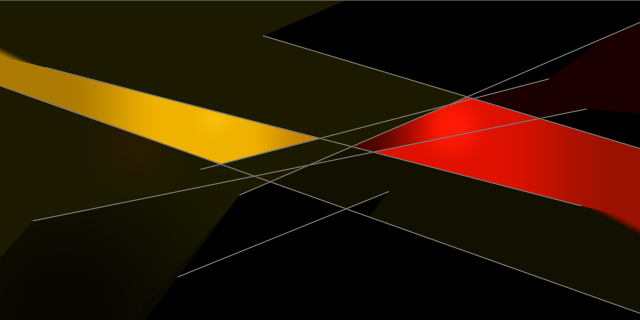
Reproduce this background procedurally as a Shadertoy shader.

```glsl
// Crossing thin lines that bound a yellow blade, a red blade and dark facets.

#define OLIVE vec3(0.105, 0.100, 0.000)
#define MAROON vec3(0.100, 0.000, 0.000)
#define SHADE vec3(0.030, 0.024, 0.004)
#define AMBER vec3(0.680, 0.480, 0.010)
#define GOLD vec3(0.940, 0.700, 0.000)
#define RED vec3(0.880, 0.065, 0.000)
#define DEEP_RED vec3(0.280, 0.020, 0.000)
#define LINE_COLOR vec3(0.480, 0.470, 0.450)
#define LINE_WIDTH 0.0036
#define SOFT_EDGE 0.030

// Lines as start and end points, in units of the canvas height
const vec4 lines[7] = vec4[7](
    vec4(0.823, 0.888, 2.000, 0.536),
    vec4(0.143, 0.789, 1.815, 0.357),
    vec4(0.000, 0.732, 2.000, 0.021),
    vec4(0.628, 0.471, 1.714, 0.753),
    vec4(0.104, 0.310, 1.831, 0.659),
    vec4(0.750, 0.391, 2.000, 0.930),
    vec4(0.557, 0.135, 1.214, 0.401));

// Signed distance to an endless line, positive on its left
float side(vec2 p, vec4 l) {
    vec2 d = normalize(l.zw - l.xy), q = p - l.xy;
    return d.x * q.y - d.y * q.x;
}

float segmentDistance(vec2 p, vec4 l) {
    vec2 q = p - l.xy, d = l.zw - l.xy;
    return length(q - d * clamp(dot(q, d) / dot(d, d), 0.0, 1.0));
}

// Antialiased coverage of the region where d is positive
float cover(float d) {
    return clamp(d * iResolution.y + 0.5, 0.0, 1.0);
}

float glow(vec2 p, vec2 center, float radius) {
    return 1.0 - smoothstep(0.0, radius, length(p - center));
}

vec3 yellowBlade(vec2 p) {
    vec3 c = mix(AMBER, GOLD, smoothstep(0.20, 0.52, p.x));
    c = mix(c, vec3(0.78, 0.52, 0.01), smoothstep(0.76, 0.96, p.x));
    return c + vec3(0.02, 0.05, 0.04) * glow(p, vec2(0.67, 0.63), 0.07);
}

vec3 redBlade(vec2 p, float aboveFold) {
    vec2 center = vec2(1.414, 0.600);
    vec3 lit = mix(RED, vec3(0.60, 0.065, 0.0), smoothstep(1.52, 1.95, p.x));
    float fade = smoothstep(0.03, 0.28, center.x - p.x);
    vec3 c = mix(lit, DEEP_RED, fade * cover(aboveFold));
    return c + vec3(0.14, 0.04, 0.02) * glow(p, center, 0.13);
}

void mainImage(out vec4 fragColor, in vec2 fragCoord) {
    vec2 p = fragCoord / iResolution.y;
    float s[7];
    float stroke = 1.0 - p.y;
    for (int i = 0; i < 7; i++) {
        s[i] = side(p, lines[i]);
        stroke = min(stroke, segmentDistance(p, lines[i]));
    }

    // Olive ground with a faint warm glow
    vec3 color = OLIVE;
    color += vec3(0.055, 0.005, 0.0) * glow(p, vec2(0.43, 0.55), 0.19) * cover(-s[2]);

    // Shaded lower left facet and its narrow neighbour
    float corner = side(p, vec4(0.000, 0.193, 0.104, 0.310));
    float shade = 1.0 - smoothstep(0.05, 0.70, length(p - vec2(0.20, 0.0)));
    color = mix(color, SHADE, shade * cover(min(-s[4], -corner)));
    float wedge = -side(p, vec4(0.417, 0.0, 0.750, 0.391));
    color = mix(color, SHADE, 0.5 * cover(min(wedge, -s[5])));

    // Black facets
    float upper = min(s[0], -side(p, vec4(0.823, 0.888, 1.083, 1.000)));
    float lower = min(min(-s[2], -s[5]), -side(p, vec4(0.557, 0.135, 0.750, 0.391)));
    float notch = min(-s[6], side(p, vec4(1.154, 0.323, 1.214, 0.401)));
    notch = min(notch, s[2] + 0.004);
    color *= 1.0 - cover(max(upper, max(lower, notch)));

    // Maroon facet
    float roof = max(-s[3], -side(p, vec4(1.714, 0.753, 1.880, 0.875)));
    float base = max(s[4], side(p, vec4(1.831, 0.659, 2.000, 0.646)));
    float maroon = min(min(s[0], -s[5]), min(roof, base));
    color = mix(color, MAROON, cover(maroon));

    // Bright blades, each with one soft outer edge
    float softTop = -side(p, vec4(0.000, 0.857, 0.143, 0.789));
    float yellow = max(cover(-s[1]), smoothstep(0.0, SOFT_EDGE, softTop));
    yellow *= cover(min(s[2], s[3]));
    color = mix(color, yellowBlade(p), yellow);

    float softBottom = side(p, vec4(1.815, 0.357, 2.000, 0.260));
    float red = max(cover(s[1]), smoothstep(0.0, SOFT_EDGE, softBottom));
    red *= cover(min(-s[0], -s[5]));
    color = mix(color, redBlade(p, s[4]), red);

    // Thin strokes and the top border
    color = mix(color, LINE_COLOR, cover(0.5 * LINE_WIDTH - stroke));
    fragColor = vec4(color, 1.0);
}
```
